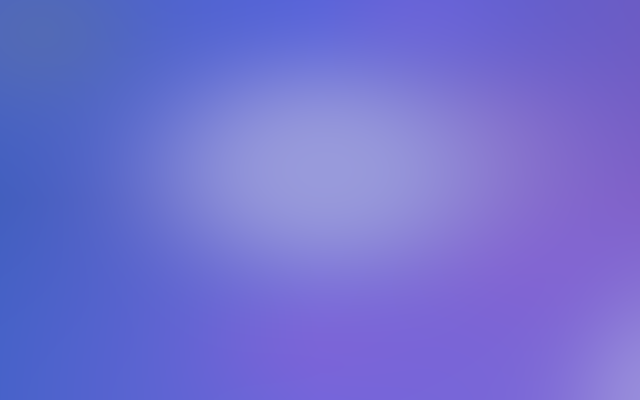
Reproduce this background procedurally as a Shadertoy shader.

```glsl
// Three-stop linear ramp over t in 0..1
vec3 ramp(float t, vec3 first, vec3 middle, vec3 last) {
    return t < 0.5 ? mix(first, middle, 2.0 * t) : mix(middle, last, 2.0 * t - 1.0);
}

// Soft elliptical falloff; a higher power gives a flatter core
float glow(vec2 p, vec2 centre, vec2 radius, float tilt, float power) {
    float c = cos(tilt), s = sin(tilt);
    vec2 q = mat2(c, -s, s, c) * (p - centre) / radius.x;
    q.y *= radius.x / radius.y;
    return exp(-pow(length(q), power));
}

// Blue on the left, violet on the right, in three blended rows
vec3 backdrop(vec2 uv) {
    vec3 bottom = ramp(uv.x, vec3(0.28, 0.385, 0.79), vec3(0.45, 0.40, 0.86), vec3(0.49, 0.40, 0.83));
    vec3 middle = ramp(uv.x, vec3(0.26, 0.37, 0.745), vec3(0.42, 0.39, 0.83), vec3(0.49, 0.37, 0.78));
    vec3 top = ramp(uv.x, vec3(0.28, 0.385, 0.78), vec3(0.335, 0.385, 0.85), vec3(0.42, 0.36, 0.77));
    return ramp(smoothstep(0.0, 1.0, uv.y), bottom, middle, top);
}

void mainImage(out vec4 fragColor, in vec2 fragCoord) {
    vec2 uv = fragCoord / iResolution.xy;
    vec3 slate = vec3(0.33, 0.42, 0.70);
    vec3 violet = vec3(0.43, 0.39, 0.86);
    vec3 orchid = vec3(0.515, 0.38, 0.83);
    vec3 mauve = vec3(0.54, 0.43, 0.785);
    vec3 lilac = vec3(0.60, 0.56, 0.86);
    vec3 periwinkle = vec3(0.61, 0.62, 0.86);

    // Tints around the edges
    vec3 color = backdrop(uv);
    color = mix(color, slate, 0.85 * glow(uv, vec2(0.06, 0.92), vec2(0.16, 0.20), 0.0, 2.0));
    color = mix(color, violet, 0.60 * glow(uv, vec2(0.66, 0.97), vec2(0.13, 0.15), 0.0, 2.0));
    color = mix(color, orchid, 0.65 * glow(uv, vec2(0.82, 0.36), vec2(0.18, 0.20), 0.0, 2.0));
    color = mix(color, orchid, 0.45 * glow(uv, vec2(0.50, 0.14), vec2(0.17, 0.14), 0.0, 2.0));
    color = mix(color, mauve, 0.65 * glow(uv, vec2(0.78, 0.62), vec2(0.19, 0.22), 0.0, 2.0));
    color = mix(color, lilac, 0.95 * glow(uv, vec2(1.02, 0.0), vec2(0.13, 0.28), -0.1, 2.0));

    // Broad central light
    color = mix(color, periwinkle, 0.93 * glow(uv, vec2(0.505, 0.575), vec2(0.26, 0.27), 0.2, 2.6));
    fragColor = vec4(color, 1.0);
}
```
